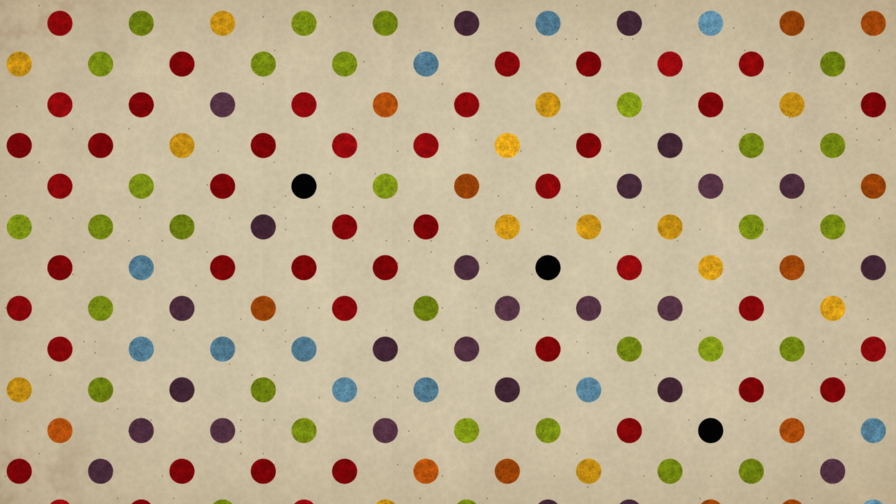
Write a Shadertoy shader that draws this pattern.

```glsl
// Staggered polka dots in seven faded inks on worn, stained cream paper.

const float PITCH = 0.1614;              // distance between dots in one row
const float ROW_STEP = 0.0808;           // distance between rows
const float DOT_RADIUS = 0.0248;
const vec2 FIRST_DOT = vec2(0.0382, 0.0463); // row inset from left, first row from top

float hash(vec2 p) {
    vec3 q = fract(p.xyx * vec3(0.1031, 0.1030, 0.0973));
    q += dot(q, q.yzx + 33.33);
    return fract((q.x + q.y) * q.z);
}

// Distance to the nearest jittered cell point
float cellular(vec2 p) {
    vec2 cell = floor(p), f = fract(p);
    float nearest = 2.0;
    for (int y = -1; y <= 1; y++) {
        for (int x = -1; x <= 1; x++) {
            vec2 offset = vec2(x, y);
            vec2 id = cell + offset + 100.0;
            vec2 point = offset + vec2(hash(id), hash(id + 57.0));
            nearest = min(nearest, length(point - f));
        }
    }
    return nearest;
}

// Layered cellular noise centred near zero
float mottle(vec2 p, float scale) {
    float sum = 0.0, weight = 0.5;
    for (int i = 0; i < 3; i++) {
        sum += weight * (cellular(p * scale) - 0.48);
        p = mat2(0.8, -0.6, 0.6, 0.8) * p + 3.7;
        scale *= 2.1;
        weight *= 0.65;
    }
    return sum;
}

// Weighted choice among the seven inks
vec3 inkColor(float pick) {
    if (pick < 0.27) return vec3(0.48, 0.02, 0.03);  // red
    if (pick < 0.51) return vec3(0.26, 0.15, 0.20);  // plum
    if (pick < 0.70) return vec3(0.43, 0.50, 0.06);  // green
    if (pick < 0.79) return vec3(0.58, 0.25, 0.03);  // orange
    if (pick < 0.87) return vec3(0.77, 0.56, 0.08);  // mustard
    if (pick < 0.93) return vec3(0.32, 0.48, 0.56);  // blue
    return vec3(0.01);                              // black
}

// Soft vertical fold shading: faint ramps that end in a crease
float folds(float x) {
    float bend = x * 6.2 + 0.25 * sin(x * 9.0);
    float strength = 0.4 + 0.6 * hash(vec2(floor(bend), 5.0));
    float ramp = fract(bend);
    ramp *= 1.0 - smoothstep(0.97, 1.0, ramp);
    return strength * (ramp - 0.5) + 0.3 * sin(x * 23.0);
}

vec3 paper(vec2 p, float aspect) {
    vec2 centred = (p - vec2(0.5 * aspect, 0.5)) / vec2(0.5 * aspect, 0.5);
    float edge = dot(centred * centred, centred * centred);
    vec3 color = vec3(0.815, 0.768, 0.660);
    color *= 1.0 - vec3(0.055, 0.07, 0.09) * edge;
    color *= 1.0 + 0.022 * folds(p.x);
    color *= 1.0 + 0.07 * mottle(p, 9.0) + 0.08 * mottle(p, 70.0);

    // Brown stains gather in the left corners
    float corner = smoothstep(0.35, 0.0, p.x) * smoothstep(0.25, 0.5, abs(p.y - 0.5));
    float stain = corner * smoothstep(-0.15, 0.25, mottle(p + 2.0, 14.0));
    return mix(color, vec3(0.60, 0.48, 0.36), 0.4 * stain);
}

// Sparse dark specks
float specks(vec2 p, float scale) {
    float present = step(0.93, hash(floor(p * scale) + 11.0));
    vec2 local = fract(p * scale) - 0.5;
    return present * smoothstep(0.14, 0.03, length(local));
}

void mainImage(out vec4 fragColor, in vec2 fragCoord) {
    vec2 p = fragCoord / iResolution.y;
    float aspect = iResolution.x / iResolution.y;
    float pixel = 1.0 / iResolution.y;

    // Nearest dot, with every other row shifted half a pitch
    vec2 q = vec2(p.x, 1.0 - p.y) - FIRST_DOT;
    float row = floor(q.y / ROW_STEP + 0.5);
    float shift = 0.5 * (1.0 - mod(row, 2.0));
    float column = floor(q.x / PITCH - shift + 0.5);
    vec2 toDot = q - vec2((column + shift) * PITCH, row * ROW_STEP);
    vec2 id = vec2(column, row) + 20.0;

    // Ink with uneven strength and worn blotches
    vec3 ink = inkColor(hash(id));
    float fade = hash(id + 71.0);
    ink = mix(ink, ink * 1.25 + 0.02, step(0.02, ink.r) * fade * fade);
    ink *= 1.0 + 0.45 * mottle(p, 55.0) + 0.2 * mottle(p + 5.0, 160.0);

    float roughness = 0.0006 * mottle(p, 120.0);
    float edgeDistance = length(toDot) - DOT_RADIUS + roughness;
    float coverage = 1.0 - smoothstep(-pixel, pixel, edgeDistance);

    vec3 color = mix(paper(p, aspect), ink, coverage);
    color *= 1.0 - 0.18 * specks(p, 45.0);
    fragColor = vec4(clamp(color, 0.0, 1.0), 1.0);
}
```
